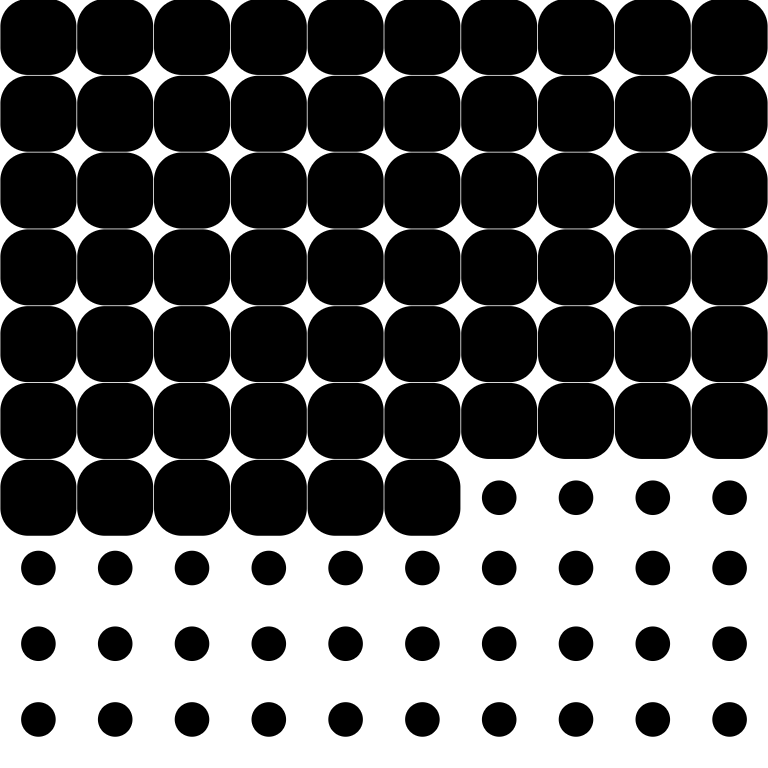
Write a Shadertoy shader that draws this pattern.

```glsl
// A ten by ten progress grid in black on white, filled from the top left.
// Filled cells are rounded squares split by hairline gaps; the rest hold dots.
// Each pixel finds its own cell and draws one distance function there.

const float CELLS = 10.0;
const float FILLED = 66.0;        // cells drawn as squares
const float GRID_LIFT = 0.0019;   // grid sits slightly above the canvas top
const float SQUARE_HALF = 0.0495;
const float CORNER_RADIUS = 0.036;
const float DOT_RADIUS = 0.0225;

const vec3 PAPER = vec3(1.0);
const vec3 INK = vec3(0.0);

float roundedSquare(vec2 p, float halfSize, float radius) {
    vec2 q = abs(p) - halfSize + radius;
    return length(max(q, 0.0)) + min(max(q.x, q.y), 0.0) - radius;
}

float disc(vec2 p, float radius) {
    return length(p) - radius;
}

float coverage(float dist, float pixel) {
    return clamp(0.5 - dist / pixel, 0.0, 1.0);
}

// Centre of a cell; rows made only of dots are packed a little tighter.
vec2 cellCentre(vec2 cell) {
    vec2 centre = (cell + 0.5) / CELLS - vec2(0.0, GRID_LIFT);
    float dotRow = cell.y - ceil(FILLED / CELLS);
    if (dotRow >= 0.0) centre.y = 0.7396 + 0.0986 * dotRow;
    return centre;
}

void mainImage(out vec4 fragColor, in vec2 fragCoord) {
    // Canvas units, counted downward from the top left
    vec2 p = fragCoord / iResolution.xy;
    p.y = 1.0 - p.y;
    float pixel = 1.0 / min(iResolution.x, iResolution.y);

    // Cell lookup and reading-order index
    vec2 cell = floor((p + vec2(0.0, GRID_LIFT)) * CELLS);
    cell = clamp(cell, 0.0, CELLS - 1.0);
    float index = cell.y * CELLS + cell.x;

    // Shape for this cell
    vec2 local = p - cellCentre(cell);
    float dist = index < FILLED
        ? roundedSquare(local, SQUARE_HALF, CORNER_RADIUS)
        : disc(local, DOT_RADIUS);

    fragColor = vec4(mix(PAPER, INK, coverage(dist, pixel)), 1.0);
}
```
